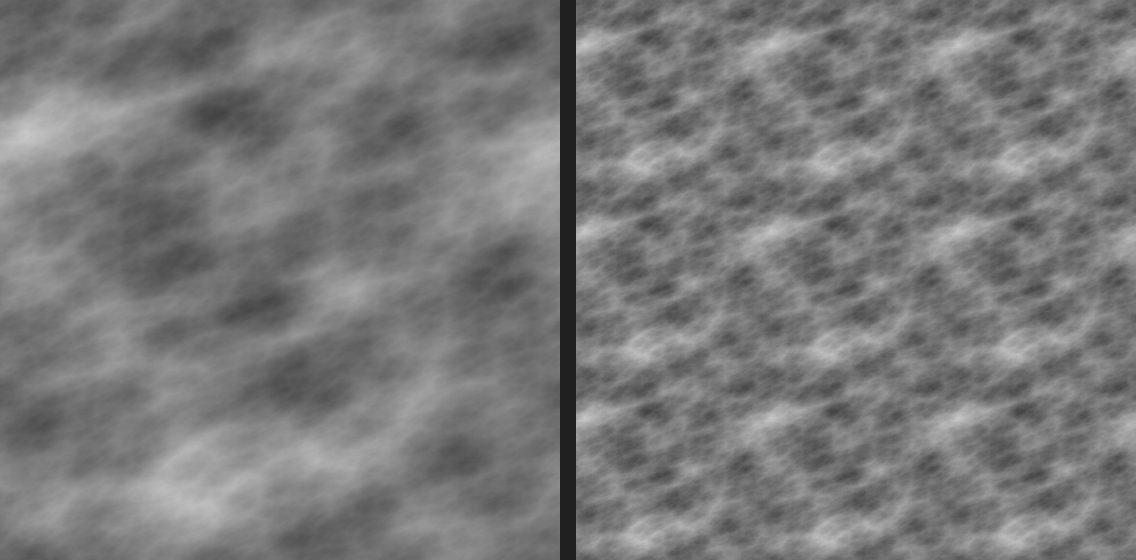
Left, the tile; right, the same tile 3 across and 3 down.
This texture is drawn by a Shadertoy shader. Its source:

```glsl
const vec2 BASE_CELLS = vec2(3.0, 5.0);  // cells across and up the tile
const float SHEAR = 1.5;                 // upward drift of the cell rows
const int OCTAVES = 7;
const float GAIN = 0.52;                 // weight of each finer octave
const float JITTER = 0.92;
const float CORE_SOFTNESS = 0.03;        // rounds the dark centres
const float RIDGE_SHARPNESS = 20.0;      // crispness of the bright ridges
const float MEAN_DISTANCE = 0.465;
const float MEAN_GREY = 0.485;
const float CONTRAST = 0.90;

// Integer hash giving two values in 0..1
vec2 hash2(vec2 cell, int seed) {
    uvec2 h = uvec2(ivec2(cell)) * uvec2(1597u, 3571u) + uint(seed) * 7919u;
    h.x += h.y * 1664525u + 10139u;
    for (int i = 0; i < 3; i++) {
        h = h * 1664525u + 10139u;
        h.x += h.y * 1664525u;
        h.y += h.x * 1664525u;
        h ^= h >> 16;
    }
    return vec2(h & 65535u) / 65536.0;
}

// Maps a cell of the sheared lattice back into the tile
vec2 wrapCell(vec2 cell, vec2 count, float shear) {
    float turns = floor(cell.x / count.x);
    return vec2(cell.x - turns * count.x, mod(cell.y + turns * shear, count.y));
}

// Smooth distance to the nearest scattered point, on a sheared wrapping lattice
float cellDistance(vec2 uv, vec2 count, float shear, int seed) {
    vec2 offset = hash2(vec2(17.0, 5.0), seed + 31);
    vec2 p = vec2(uv.x * count.x, uv.y * count.y - uv.x * shear) + offset;
    vec2 home = floor(p);
    float sum = 0.0;
    for (int y = -1; y <= 1; y++) {
        for (int x = -1; x <= 1; x++) {
            vec2 cell = home + vec2(x, y);
            vec2 jitter = (hash2(wrapCell(cell, count, shear), seed) - 0.5) * JITTER;
            vec2 d = cell + 0.5 + jitter - p;
            sum += exp(-RIDGE_SHARPNESS * sqrt(dot(d, d) + CORE_SOFTNESS));
        }
    }
    return -log(sum) / RIDGE_SHARPNESS;
}

// Weighted average of ever finer cell layers
float clouds(vec2 uv) {
    float value = 0.0, total = 0.0, weight = 1.0, scale = 1.0;
    for (int i = 0; i < OCTAVES; i++) {
        value += weight * cellDistance(uv, BASE_CELLS * scale, floor(SHEAR * scale), i + 1);
        total += weight;
        weight *= GAIN;
        scale *= 2.0;
    }
    return value / total;
}

void mainImage(out vec4 fragColor, in vec2 fragCoord) {
    vec2 uv = fragCoord / iResolution.xy;
    float grey = MEAN_GREY + CONTRAST * (clouds(uv) - MEAN_DISTANCE);
    fragColor = vec4(vec3(clamp(grey, 0.0, 1.0)), 1.0);
}
```
